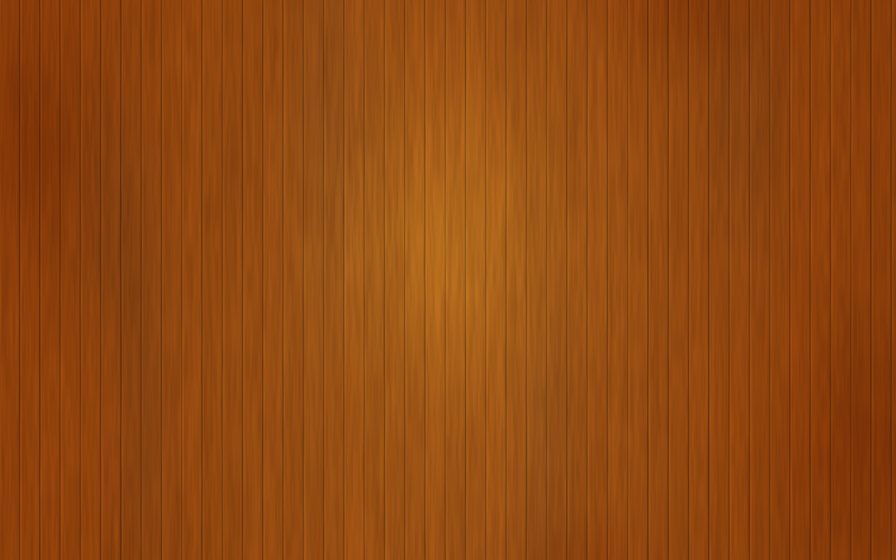
This texture is drawn by a WebGL 1 fragment shader. Its source:

```glsl
precision highp float;
// Narrow vertical wooden planks with fine grain and a warm glow in the middle.
uniform vec2 u_resolution;

const float PLANK_WIDTH = 0.0362;
const float SEAM_ORIGIN = 0.7948;

float hash(vec2 p) {
  return fract(sin(dot(p, vec2(127.1, 311.7))) * 43758.5453);
}

float noise(vec2 p) {
  vec2 i = floor(p);
  vec2 f = fract(p);
  f = f * f * (3.0 - 2.0 * f);
  float low = mix(hash(i), hash(i + vec2(1.0, 0.0)), f.x);
  float high = mix(hash(i + vec2(0.0, 1.0)), hash(i + vec2(1.0, 1.0)), f.x);
  return mix(low, high, f.y);
}

// Soft elliptical spot, 1 at its centre.
float spot(vec2 p, vec2 centre, vec2 radius) {
  vec2 d = (p - centre) / radius;
  return exp(-dot(d, d));
}

// Vertical fibres in three widths, the finest strongest, centred on zero.
float grain(vec2 p, float plank) {
  float sum = 0.0;
  float weight = 0.26;
  vec2 scale = vec2(110.0, 3.0);
  for (int i = 0; i < 3; i++) {
    sum += weight * (noise(p * scale + vec2(0.0, plank * 7.3)) - 0.5);
    scale *= vec2(1.75, 2.6);
    weight *= 1.35;
  }
  return sum;
}

// Thin antialiased vertical line at distance d.
float line(float d, float halfWidth, float pixel) {
  float coverage = min(1.0, 2.0 * halfWidth / pixel);
  float edge = max(halfWidth, 0.5 * pixel);
  return coverage * (1.0 - smoothstep(edge - 0.5 * pixel, edge + 0.5 * pixel, abs(d)));
}

// Broad light, from red-brown sides to a golden centre.
vec3 woodTone(vec2 p) {
  vec3 tone = vec3(0.535, 0.232, 0.034);
  tone = mix(tone, vec3(0.615, 0.330, 0.086), spot(p, vec2(0.80, 0.46), vec2(0.54, 0.90)));
  tone = mix(tone, vec3(0.70, 0.425, 0.115), 0.78 * spot(p, vec2(0.80, 0.56), vec2(0.19, 0.23)));
  return tone;
}

// Dark red and dull grey-brown stains.
vec3 stain(vec3 tone, vec2 p) {
  float red = spot(p, vec2(0.03, 0.74), vec2(0.15, 0.22));
  red += spot(p, vec2(1.54, 0.18), vec2(0.16, 0.22));
  red += 0.8 * spot(p, vec2(1.24, 1.0), vec2(0.14, 0.10));
  red += 0.5 * spot(p, vec2(1.06, 0.0), vec2(0.10, 0.08));
  tone = mix(tone, vec3(0.46, 0.17, 0.015), 0.5 * min(red, 1.0));
  float dull = spot(p, vec2(0.20, 0.64), vec2(0.06, 0.22));
  dull += spot(p, vec2(0.26, 0.25), vec2(0.05, 0.34));
  dull += 0.7 * spot(p, vec2(0.59, 0.80), vec2(0.07, 0.34));
  dull += spot(p, vec2(1.33, 0.82), vec2(0.07, 0.30));
  dull += 0.7 * spot(p, vec2(0.98, 0.20), vec2(0.05, 0.27));
  return mix(tone, tone * vec3(0.90, 0.95, 1.30), 0.75 * min(dull, 1.0));
}

void main() {
  vec2 p = gl_FragCoord.xy / u_resolution.y;
  p.x += 0.5 * (1.6 - u_resolution.x / u_resolution.y);
  float pixel = 1.0 / u_resolution.y;

  float along = (p.x - SEAM_ORIGIN) / PLANK_WIDTH;
  float plank = floor(along);
  float seam = (along - floor(along + 0.5)) * PLANK_WIDTH;

  vec3 color = stain(woodTone(p), p);
  color *= 0.985 + 0.04 * hash(vec2(plank, 4.0));
  color *= 0.985 + 0.04 * noise(p * vec2(9.0, 4.0) + 20.0);

  float fibre = grain(p, plank);
  color *= 1.0 + fibre * vec3(0.19, 0.25, 0.34);

  // Faint dark seam with a lit bevel on its right.
  float depth = 0.15 + 0.14 * hash(vec2(floor(along + 0.5), 9.0));
  color *= 1.0 - depth * line(seam, 0.0012, pixel);
  color += vec3(0.035, 0.028, 0.014) * line(seam - 0.0032, 0.0012, pixel);

  gl_FragColor = vec4(clamp(color, 0.0, 1.0), 1.0);
}
```
